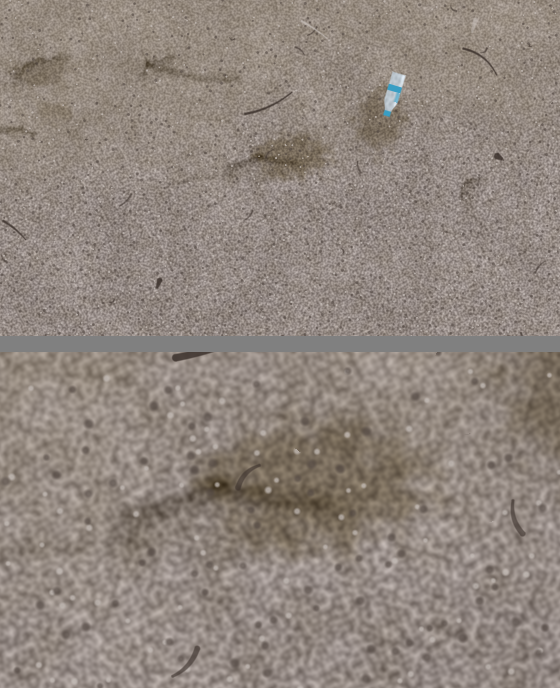
Top, the full canvas; bottom, a detail of the centre.
This texture is drawn by a WebGL 1 fragment shader. Its source:

```glsl
precision highp float;
// Damp beach sand with footprints, twigs and a discarded plastic bottle.
uniform vec2 u_resolution;

const vec3 TAN_SAND = vec3(0.590, 0.545, 0.496);
const vec3 GREY_SAND = vec3(0.577, 0.537, 0.522);
const vec3 WET_TINT = vec3(0.80, 0.77, 0.69);
const vec3 TWIG = vec3(0.23, 0.19, 0.17);
const vec3 SHELL = vec3(0.77, 0.74, 0.72);
const vec3 PLASTIC = vec3(0.73, 0.77, 0.80);
const vec3 LABEL = vec3(0.22, 0.62, 0.77);

vec2 hash2(vec2 p) {
  vec3 q = fract(p.xyx * vec3(0.1031, 0.1030, 0.0973));
  q += dot(q, q.yzx + 33.33);
  return fract((q.xx + q.yz) * q.zy);
}

mat2 rotation(float a) {
  return mat2(cos(a), -sin(a), sin(a), cos(a));
}

float cornerSlope(vec2 cell, vec2 offset) {
  float a = 6.2832 * hash2(cell).x;
  return dot(vec2(cos(a), sin(a)), offset);
}

// Gradient noise, roughly -0.7 to 0.7
float noise(vec2 p) {
  vec2 i = floor(p), f = fract(p);
  vec2 w = f * f * f * (f * (f * 6.0 - 15.0) + 10.0);
  vec2 e = vec2(1.0, 0.0);
  float low = mix(cornerSlope(i, f), cornerSlope(i + e, f - e), w.x);
  float high = mix(cornerSlope(i + e.yx, f - e.yx), cornerSlope(i + 1.0, f - 1.0), w.x);
  return mix(low, high, w.y);
}

// One round speck in a share of the grid cells
float specks(vec2 p, float scale, float share, float radius) {
  vec2 q = rotation(0.6) * p * scale + 50.0;
  vec2 cell = floor(q);
  vec2 pick = hash2(cell + 17.0);
  vec2 centre = 0.3 + 0.4 * hash2(cell);
  float r = radius * (0.5 + 0.5 * pick.y);
  return step(pick.x, share) * (1.0 - smoothstep(r * 0.5, r + 0.12, length(fract(q) - centre)));
}

// Bowed line from a to b, thinning towards b
float stroke(vec2 p, vec2 a, vec2 b, float bow, float width, float soft) {
  vec2 d = b - a;
  float t = clamp(dot(p - a, d) / dot(d, d), 0.0, 1.0);
  vec2 onLine = a + d * t + normalize(vec2(-d.y, d.x)) * bow * 4.0 * t * (1.0 - t);
  float w = width * (1.0 - 0.5 * t);
  return 1.0 - smoothstep(w - soft, w + soft, length(p - onLine));
}

// Soft patch with a ragged outline
float patchMask(vec2 p, vec2 centre, vec2 size, float ragged) {
  return 1.0 - smoothstep(0.45, 1.15, length((p - centre) / size) + ragged);
}

// Pressed hollow: shadow under the upper rim, faint light on the lower one
float footprint(vec2 p, vec2 centre, vec2 size, float angle, float ragged) {
  vec2 q = rotation(angle) * (p - centre) / size;
  float r = length(q) + ragged;
  float side = (q.y - 0.4 * q.x) / (length(q) + 0.01);
  float rim = exp(-pow((r - 0.95) * 5.0, 2.0));
  float hollow = 1.0 - smoothstep(0.6, 1.0, r);
  return rim * (0.15 * smoothstep(-0.3, 0.8, side) - 0.03 * smoothstep(0.1, 0.9, -side)) + 0.015 * hollow;
}

// Bottle in local space: y runs from cap (0) to base (1)
vec4 bottle(vec2 p, vec2 cap, vec2 base, float pixel) {
  vec2 axis = base - cap;
  float len = length(axis);
  vec2 dir = axis / len;
  vec2 q = vec2(dot(p - cap, vec2(dir.y, -dir.x)), dot(p - cap, dir)) / len;
  float halfWidth = mix(0.075, 0.155, smoothstep(0.10, 0.38, q.y));
  float edge = max(abs(q.x) - halfWidth, abs(q.y - 0.5) - 0.5);
  float soft = pixel / len;
  vec3 col = PLASTIC + 0.10 * noise(q * vec2(14.0, 9.0)) + 0.10 * smoothstep(0.05, 0.12, q.x);
  float band = smoothstep(0.56, 0.59, q.y) * (1.0 - smoothstep(0.70, 0.73, q.y));
  float lid = 1.0 - smoothstep(0.10, 0.14, q.y);
  float stripe = smoothstep(0.04, 0.10, q.x) * step(0.35, q.y) * step(q.y, 0.57);
  col = mix(col, LABEL, max(max(band, lid), 0.6 * stripe));
  return vec4(col, 1.0 - smoothstep(-soft, soft, edge));
}

void main() {
  float pixel = 1.0 / u_resolution.y;
  vec2 p = gl_FragCoord.xy * pixel;
  float lumps = noise(p * 7.0 + 3.0);
  float clumps = noise(p * 24.0 + 9.0);
  float ragged = 0.30 * clumps + 0.35 * noise(p * 55.0);

  // Sand: tan above, coarser and greyer below
  float coarse = smoothstep(0.75, 0.25, p.y - 0.12 * p.x + 0.3 * noise(p * 3.0));
  vec3 col = mix(TAN_SAND, GREY_SAND, clamp(0.15 + 0.65 * coarse + 0.5 * clumps, 0.0, 1.0));
  float grain = 0.17 * noise(rotation(0.5) * p * 150.0) + 0.10 * noise(rotation(1.1) * p * 78.0);
  col += grain * mix(0.85, 1.2, coarse) + 0.055 * lumps + 0.05 * clumps;

  // Damp patches and prints
  float wet = patchMask(p, vec2(0.87, 0.535), vec2(0.13, 0.075), ragged);
  wet = max(wet, patchMask(p, vec2(1.13, 0.64), vec2(0.08, 0.11), ragged) * 0.8);
  wet = max(wet, patchMask(p, vec2(0.16, 0.66), vec2(0.07, 0.04), ragged) * 0.5);
  wet = max(wet, patchMask(p, vec2(0.13, 0.78), vec2(0.10, 0.05), ragged) * 0.5);
  float shade = footprint(p, vec2(0.13, 0.78), vec2(0.09, 0.044), 0.25, ragged);
  shade += footprint(p, vec2(0.785, 0.485), vec2(0.105, 0.046), 0.0, 0.5 * ragged);
  shade += footprint(p, vec2(1.415, 0.43), vec2(0.046, 0.035), 0.5, 0.6 * ragged);
  shade += footprint(p, vec2(0.48, 0.79), vec2(0.06, 0.035), 0.3, ragged);
  vec2 rough = p + 0.012 * vec2(clumps, noise(p * 40.0));
  shade += 0.13 * stroke(rough, vec2(0.44, 0.81), vec2(0.71, 0.765), -0.015, 0.012, 0.012);
  shade += 0.16 * stroke(rough, vec2(-0.02, 0.605), vec2(0.10, 0.60), 0.012, 0.012, 0.010);
  shade += 0.06 * stroke(rough, vec2(0.53, 0.455), vec2(0.68, 0.47), 0.01, 0.010, 0.010);
  col = col * mix(vec3(1.0), WET_TINT, wet) - shade * vec3(1.0, 1.0, 1.08);

  // Shell chips and dark grit
  col = mix(col, SHELL, 0.75 * specks(p, 60.0, 0.05 + 0.10 * coarse, 0.17));
  float grit = specks(p + 4.0, 50.0, 0.10 + 0.14 * coarse, 0.22);
  col = mix(col, TWIG + 0.08, 0.6 * grit);

  // Twigs: a few long ones, then scattered scraps
  float twig = stroke(p, vec2(0.73, 0.661), vec2(0.868, 0.725), -0.010, 0.0038, pixel);
  twig = max(twig, stroke(p, vec2(1.38, 0.855), vec2(1.478, 0.777), 0.015, 0.0036, pixel));
  twig = max(twig, stroke(p, vec2(0.01, 0.342), vec2(0.076, 0.287), 0.004, 0.0036, pixel));
  twig = max(twig, stroke(p, vec2(1.48, 0.535), vec2(1.492, 0.528), 0.0, 0.010, pixel));
  twig = max(twig, stroke(p, vec2(0.475, 0.165), vec2(0.468, 0.145), 0.0, 0.008, pixel));
  for (int i = 0; i < 16; i++) {
    vec2 seed = hash2(vec2(float(i) * 7.3, 21.7));
    vec2 start = seed * vec2(u_resolution.x * pixel, 1.0);
    vec2 reach = (hash2(seed * 91.0) - 0.5) * 0.07;
    twig = max(twig, 0.75 * stroke(p, start, start + reach, 0.004, 0.003, pixel));
  }
  col = mix(col, TWIG, 0.85 * twig);
  float straw = stroke(p, vec2(0.898, 0.937), vec2(0.972, 0.887), 0.002, 0.003, pixel);
  straw = max(straw, 0.7 * stroke(p, vec2(1.415, 0.94), vec2(1.405, 0.905), 0.0, 0.007, pixel));
  col = mix(col, SHELL, 0.8 * straw);

  vec4 litter = bottle(p, vec2(1.150, 0.655), vec2(1.188, 0.781), pixel);
  gl_FragColor = vec4(mix(col, litter.rgb, litter.a), 1.0);
}
```
